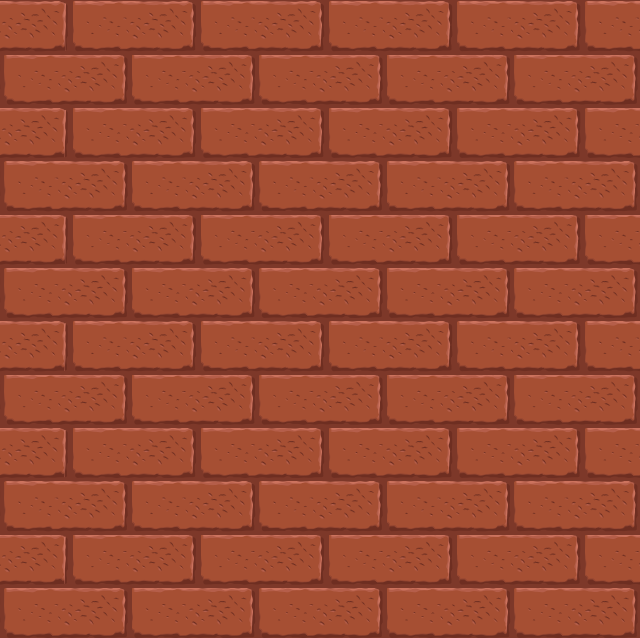
A WebGL 1 fragment shader for this texture:

```glsl
precision highp float;
// Draws a staggered red brick wall with chipped, pitted bricks lit from the upper right.

uniform vec2 u_resolution;

const float ROWS_PER_WIDTH = 12.0;            // canvas width in row heights
const vec2 BRICK_SIZE = vec2(2.265, 0.885);   // in row heights
const int PIT_COUNT = 30;

const vec3 BRICK = vec3(0.65, 0.31, 0.20);
const vec3 BRICK_SHADE = vec3(0.58, 0.27, 0.19);
const vec3 MORTAR = vec3(0.49, 0.22, 0.16);
const vec3 SHADOW = vec3(0.43, 0.18, 0.13);
const vec3 LIGHT = vec3(0.71, 0.37, 0.29);
const vec3 BRIGHT = vec3(0.80, 0.45, 0.37);

float hash(vec2 p) {
  return fract(sin(dot(p, vec2(127.1, 311.7))) * 43758.5453);
}

float noise(vec2 p) {
  vec2 i = floor(p), f = fract(p);
  f = f * f * (3.0 - 2.0 * f);
  return mix(mix(hash(i), hash(i + vec2(1.0, 0.0)), f.x),
             mix(hash(i + vec2(0.0, 1.0)), hash(i + 1.0), f.x), f.y);
}

// Coverage of a shape from its signed distance
float fill(float d, float pixel) {
  return clamp(0.5 - d / pixel, 0.0, 1.0);
}

// Rounded box from the origin to BRICK_SIZE, with a worn outline
float brickDistance(vec2 p, float wear, float seed) {
  float radius = 0.055;
  vec2 q = abs(p - 0.5 * BRICK_SIZE) - 0.5 * BRICK_SIZE + radius;
  float box = length(max(q, 0.0)) + min(max(q.x, q.y), 0.0) - radius;
  float ripple = noise(p * 9.0 + seed) - 0.4;
  float chip = smoothstep(0.7, 0.95, noise(p * vec2(5.5, 7.0) + seed + 4.3));
  return box + wear * (ripple + 1.6 * chip * smoothstep(0.05, 0.4, p.y));
}

// Approximate distance to a tilted ellipse
float ellipseDistance(vec2 p, vec2 radii, float angle) {
  float c = cos(angle), s = sin(angle);
  vec2 q = vec2(c * p.x + s * p.y, c * p.y - s * p.x);
  return (length(q / radii) - 1.0) * radii.y;
}

// Pits grow larger and denser toward the right; each has a dark upper rim
vec3 addPits(vec3 color, vec2 p, float pixel) {
  vec2 rough = p + 0.012 * (noise(p * 30.0) - 0.5);
  for (int i = 0; i < PIT_COUNT; i++) {
    float n = float(i);
    float jitter = hash(vec2(n, 2.7));
    float along = pow((n + jitter) / float(PIT_COUNT), 0.75);
    float level = fract(n * 0.618 + 0.2);
    vec2 center = vec2(mix(0.22, 2.14, along),
                       mix(mix(0.34, 0.13, along), 0.66, level));
    float size = mix(0.018, 0.052, along) * mix(0.55, 1.3, hash(vec2(n, 8.1)));
    float angle = mix(-0.4, 1.0, hash(vec2(n, 5.3)));
    vec2 radii = size * vec2(1.0, mix(0.55, 0.34, along));
    vec2 q = rough - center;
    float rim = ellipseDistance(q, radii, angle);
    float hollow = ellipseDistance(q - vec2(-0.006, 0.016), radii * 0.85, angle);
    color = mix(color, SHADOW, fill(rim, pixel));
    color = mix(color, mix(BRICK, LIGHT, step(0.35, jitter)), fill(hollow, pixel));
  }
  return color;
}

vec3 paintBrick(vec2 p, float pixel) {
  float body = brickDistance(p, 0.032, 0.0);
  float shade = brickDistance(p - vec2(0.012, -0.016), 0.036, 0.0);
  float lightInner = brickDistance(p - vec2(-0.026, 0.046), 0.06, 7.0);
  float brightInner = brickDistance(p - vec2(-0.014, 0.024), 0.04, 13.0);

  vec3 face = mix(BRICK_SHADE, BRICK, fill(shade, pixel));
  face = addPits(face, p, pixel);

  // Lit top and right edges
  float topEdge = 1.0 - smoothstep(0.08, 0.12, p.y);
  float rightEdge = smoothstep(BRICK_SIZE.x - 0.14, BRICK_SIZE.x - 0.1, p.x)
                  * (1.0 - smoothstep(0.78, 0.85, p.y));
  float lit = max(topEdge, rightEdge) * smoothstep(0.02, 0.07, p.x);
  face = mix(face, LIGHT, lit * (1.0 - fill(lightInner, pixel)));
  face = mix(face, BRIGHT, lit * (1.0 - fill(brightInner, pixel)));

  // Shadow falls to the lower right on the mortar
  float shadowShape = brickDistance(p - vec2(0.05, 0.048), 0.02, 3.0);
  vec3 ground = mix(MORTAR, SHADOW, fill(shadowShape, pixel));
  return mix(ground, face, fill(body, pixel));
}

void main() {
  vec2 uv = gl_FragCoord.xy / u_resolution.x;
  float top = u_resolution.y / u_resolution.x;
  float pixel = ROWS_PER_WIDTH / u_resolution.x;

  // Staggered rows counted from the top
  float down = (top - uv.y) * ROWS_PER_WIDTH - 0.025;
  float row = floor(down);
  float odd = mod(row, 2.0);
  float pitch = mix(0.2002, 0.1992, odd);
  float column = (uv.x - mix(0.1133, 0.0065, odd)) / pitch;
  vec2 p = vec2(fract(column) * pitch * ROWS_PER_WIDTH, fract(down));
  vec3 color = paintBrick(p, pixel);

  // Pale sliver beside the cut bricks on the left border
  float cut = (1.0 - odd) * step(column, 0.0);
  float bend = 0.012 * (noise(vec2(p.y * 6.0, row)) - 0.5);
  float sliver = abs(p.x - BRICK_SIZE.x + 0.005 + bend) - 0.016 * (1.0 - p.y);
  sliver = max(sliver, abs(p.y - 0.48) - 0.44);
  color = mix(color, BRIGHT, cut * fill(sliver, pixel));

  gl_FragColor = vec4(color, 1.0);
}
```
